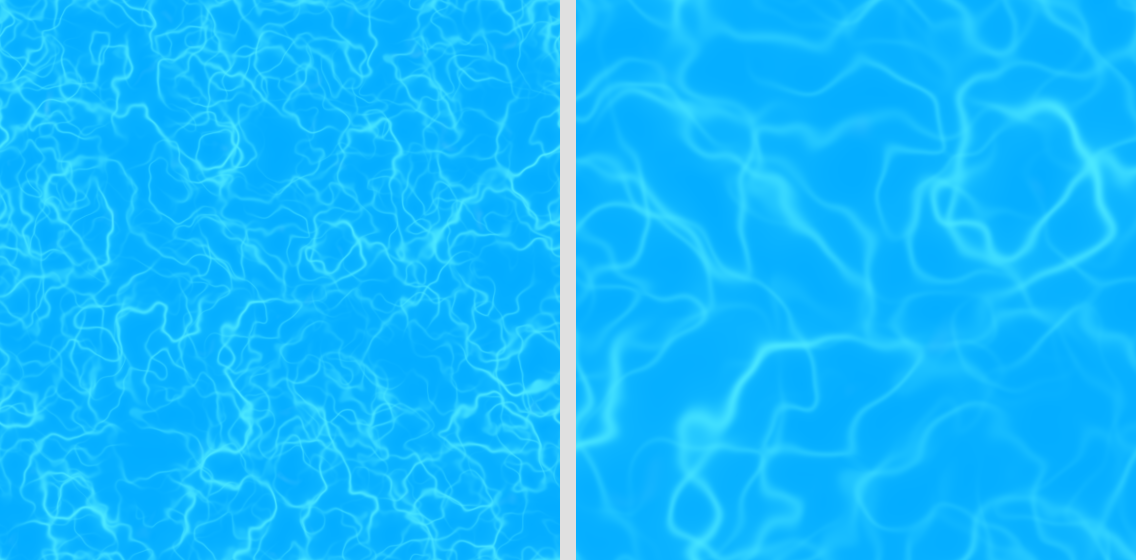
Left: the whole. Right: its middle third, enlarged.
Give the GLSL for this texture, as a Shadertoy shader.

```glsl
// Seamless sunlit pool water: a web of kinked cyan caustic lines over bright blue.

#define DEEP_COLOR  vec3(0.012, 0.676, 1.0)
#define LIGHT_COLOR vec3(0.305, 0.915, 1.0)
#define HAZE_COLOR  vec3(0.34, 0.79, 1.0)
#define LAYERS      6
#define FIRST_CELLS 5.0
#define LINE_WIDTH  0.0045
#define GLOW        0.22
#define BRIGHTNESS  0.88
#define BEND        0.030
#define KINK        0.013

// Random unit vector for a lattice cell
vec2 cellGradient(vec2 cell, float seed) {
    uvec3 q = uvec3(cell, seed) * uvec3(1597334673u, 3812015801u, 2798796415u);
    uint h = q.x ^ q.y ^ q.z;
    h = (h ^ (h >> 16)) * 2146121005u;
    h = (h ^ (h >> 15)) * 2221713035u;
    h ^= h >> 16;
    float angle = 6.2831853 * float(h & 65535u) / 65536.0;
    return vec2(cos(angle), sin(angle));
}

// Wrapping gradient noise: x is the value, yz its slope per cell
vec3 noise(vec2 uv, float cells, float seed) {
    vec2 p = uv * cells, i = floor(p), f = p - i;
    vec2 u = f * f * f * (f * (f * 6.0 - 15.0) + 10.0);
    vec2 du = 30.0 * f * f * (f * (f - 2.0) + 1.0);
    vec2 lo = mod(i, cells), hi = mod(i + 1.0, cells);

    vec2 ga = cellGradient(lo, seed);
    vec2 gb = cellGradient(vec2(hi.x, lo.y), seed);
    vec2 gc = cellGradient(vec2(lo.x, hi.y), seed);
    vec2 gd = cellGradient(hi, seed);
    float a = dot(ga, f);
    float b = dot(gb, f - vec2(1, 0));
    float c = dot(gc, f - vec2(0, 1));
    float d = dot(gd, f - 1.0);

    float value = mix(mix(a, b, u.x), mix(c, d, u.x), u.y);
    vec2 slope = mix(mix(ga, gb, u.x), mix(gc, gd, u.x), u.y)
               + du * (u.yx * (a - b - c + d) + vec2(b, c) - a);
    return vec3(value, slope);
}

// Displacement that bends and kinks the lines
vec2 warp(vec2 uv, float seed) {
    vec2 bend = vec2(noise(uv, 15.0, seed).x, noise(uv, 15.0, seed + 1.0).x);
    vec2 kink = vec2(noise(uv, 37.0, seed + 2.0).x, noise(uv, 37.0, seed + 3.0).x);
    return BEND * bend + KINK * kink;
}

// Lines along the zero contours of noise, fading in and out along their length
float causticLayer(vec2 uv, float cells, float width, float seed) {
    vec3 n = noise(uv + warp(uv, seed + 10.0), cells, seed);
    float dist = abs(n.x) / (cells * max(length(n.yz), 0.3));
    float core = exp(-dist * dist / (width * width));
    float glow = exp(-dist / (3.0 * width));
    float fade = smoothstep(-0.3, 0.35, noise(uv, 6.0, seed + 5.0).x);
    return fade * mix(core, glow, GLOW);
}

void mainImage(out vec4 fragColor, in vec2 fragCoord) {
    vec2 uv = fragCoord / iResolution.xy;

    // Overlay the layers from broad bright lines to fine faint ones
    float shade = 1.0;
    for (int i = 0; i < LAYERS; i++) {
        float fineness = float(i) / float(LAYERS - 1);
        float cells = FIRST_CELLS + 2.0 * float(i);
        float width = LINE_WIDTH * mix(1.0, 0.68, fineness);
        float strength = BRIGHTNESS * mix(1.0, 0.45, fineness);
        shade *= 1.0 - strength * causticLayer(uv, cells, width, 20.0 * float(i) + 1.0);
    }
    vec3 color = mix(DEEP_COLOR, LIGHT_COLOR, 1.0 - shade);

    // Small pale patches of scattered light
    vec2 hazeUv = uv + warp(uv, 211.0);
    float haze = smoothstep(0.36, 0.65, noise(hazeUv, 17.0, 201.0).x);
    haze *= 0.6 + noise(hazeUv, 53.0, 202.0).x;
    color = mix(color, HAZE_COLOR, 0.55 * haze);

    fragColor = vec4(color, 1.0);
}
```
